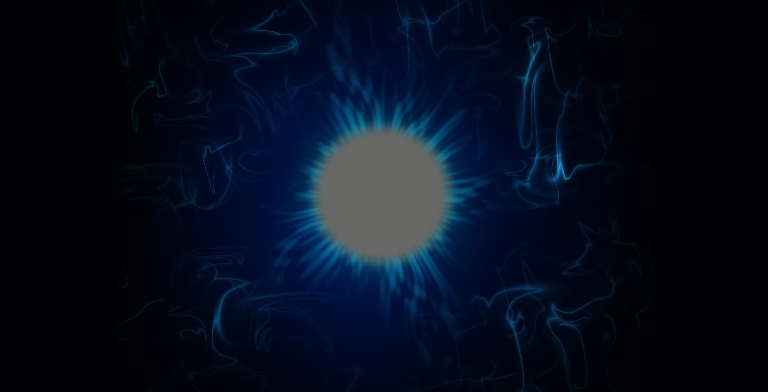
Reproduce this background procedurally as a Shadertoy shader.

```glsl
const vec3 DISC_COLOR = vec3(0.405, 0.405, 0.395);
const vec3 NIGHT_COLOR = vec3(0.0, 0.001, 0.008);
const vec3 HALO_COLOR = vec3(0.0, 0.085, 0.35);
const vec3 CORONA_COLOR = vec3(0.01, 0.21, 0.13);
const vec3 FLARE_COLOR = vec3(0.02, 0.25, 0.27);
const vec3 WISP_COLOR = vec3(0.06, 0.36, 0.50);
const vec2 DISC_CENTER = vec2(-0.005, 0.003);
const float DISC_RADIUS = 0.172;
const float DISC_SOFTNESS = 0.027;
const float HALO_RADIUS = 0.42;
const float FIELD_HALF_WIDTH = 0.67;
const float FIELD_FADE = 0.12;

// Flare lobes: angle, sharpness, length
const int LOBE_COUNT = 6;
const vec3 LOBES[LOBE_COUNT] = vec3[](
    vec3(1.88, 45.0, 0.105), vec3(1.45, 40.0, 0.050),
    vec3(0.90, 25.0, 0.055), vec3(3.72, 18.0, 0.070),
    vec3(5.05, 22.0, 0.095), vec3(0.05, 35.0, 0.045));

// Smoke clouds: x, y, radius, strength
const int CLOUD_COUNT = 11;
const vec4 CLOUDS[CLOUD_COUNT] = vec4[](
    vec4(-0.27, 0.45, 0.13, 0.75), vec4(-0.60, 0.25, 0.13, 0.50),
    vec4(-0.43, 0.09, 0.10, 0.70), vec4(-0.42, -0.30, 0.12, 0.60),
    vec4(0.40, 0.35, 0.14, 0.70), vec4(0.46, 0.06, 0.08, 1.30),
    vec4(0.28, 0.10, 0.06, 0.75), vec4(0.56, -0.20, 0.12, 0.50),
    vec4(0.36, -0.37, 0.15, 0.60), vec4(0.12, 0.46, 0.11, 0.35),
    vec4(-0.64, -0.26, 0.07, 0.55));

// Folds the plane with layered sines
vec2 curl(vec2 q) {
    float frequency = 1.0;
    for (int i = 0; i < 5; i++) {
        q = mat2(0.8, 0.6, -0.6, 0.8) * q;
        q += 0.85 * sin(frequency * q.yx + vec2(1.3, 4.1) * float(i + 1)) / frequency;
        frequency *= 1.65;
    }
    return q;
}

// Thin bright threads along the zero lines of the folded waves
float threads(vec2 p, float scale) {
    vec2 q = curl(p * scale);
    float wave = sin(q.x * 1.4) + 0.6 * sin(q.y * 1.9);
    float breakup = smoothstep(-0.3, 0.9, sin(q.y * 0.9 + 1.0) * sin(q.x * 0.7 + 2.0) + 0.2);
    return (exp(-9.0 * abs(wave)) + 0.16 * exp(-2.0 * abs(wave))) * breakup;
}

float cloudMask(vec2 p) {
    float mask = 0.0;
    for (int i = 0; i < CLOUD_COUNT; i++) {
        vec2 offset = (p - CLOUDS[i].xy) / CLOUDS[i].z;
        mask += CLOUDS[i].w * exp(-dot(offset, offset));
    }
    return mask;
}

float flareLength(float angle) {
    float reach = 0.022;
    for (int i = 0; i < LOBE_COUNT; i++) {
        reach += LOBES[i].z * exp(LOBES[i].y * (cos(angle - LOBES[i].x) - 1.0));
    }
    return reach;
}

// Whole-number angular waves keep the streaks seamless
float streaks(float angle, float r) {
    float bend = 1.2 * sin(3.0 * angle + 14.0 * r) + 0.6 * sin(7.0 * angle - 25.0 * r);
    float wave = sin(19.0 * angle + 2.0 * bend) + 0.7 * sin(37.0 * angle - 3.0 * bend + 1.7)
               + 0.5 * sin(71.0 * angle + 4.0 * bend + 9.0 * r);
    return smoothstep(-1.6, 1.9, wave);
}

void mainImage(out vec4 fragColor, in vec2 fragCoord) {
    vec2 p = (fragCoord - 0.5 * iResolution.xy) / iResolution.y;
    vec2 fromDisc = p - DISC_CENTER;
    float r = length(fromDisc);
    float angle = atan(fromDisc.y, fromDisc.x);
    float outside = max(r - DISC_RADIUS, 0.0);

    // Blue halo and teal rim
    float field = 1.0 - smoothstep(FIELD_HALF_WIDTH - FIELD_FADE, FIELD_HALF_WIDTH + 0.04, abs(p.x));
    float mottling = 0.9 + 0.15 * sin(curl(p * 5.0).x);
    float halo = exp(-pow(r / HALO_RADIUS, 2.0)) * field * mottling;
    vec3 color = NIGHT_COLOR + HALO_COLOR * halo;
    color += CORONA_COLOR * exp(-outside / 0.035);

    // Flares licking outward
    float reach = flareLength(angle);
    float streak = streaks(angle, r);
    color += FLARE_COLOR * streak * exp(-pow(outside / (reach * (0.4 + 1.1 * streak)), 1.5));

    // Smoke threads drifting around the halo
    float clear = smoothstep(0.20, 0.34, r);
    float edge = 1.0 - smoothstep(FIELD_HALF_WIDTH - 0.03, FIELD_HALF_WIDTH + 0.03, abs(p.x));
    float smoke = threads(p, 13.0) + 0.7 * threads(p + 3.7, 24.0);
    color += WISP_COLOR * smoke * (cloudMask(p) + 0.10) * clear * edge;

    // Soft grey disc
    float disc = 1.0 - smoothstep(DISC_RADIUS - DISC_SOFTNESS, DISC_RADIUS + DISC_SOFTNESS, r);
    color = mix(color, DISC_COLOR, disc);
    fragColor = vec4(clamp(color, 0.0, 1.0), 1.0);
}
```
